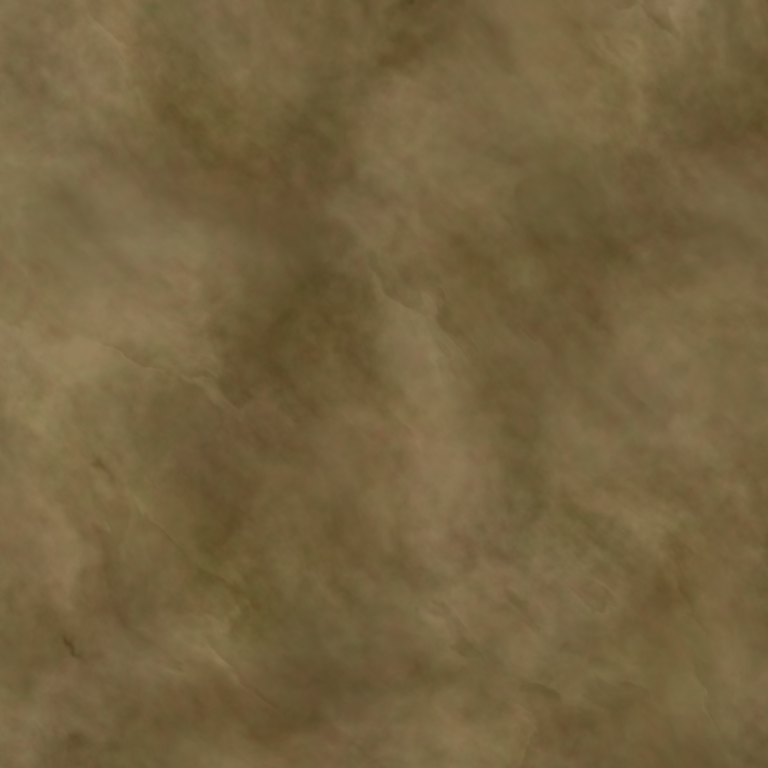
This texture is drawn by a WebGL 2 fragment shader. Its source:

```glsl
#version 300 es
precision highp float;
// Weathered, earthy stone: soft mottled clouds in olive and brown, built from
// domain-warped gradient noise, with one-sided diagonal folds, faint slanted
// streaks, a few dark pits and a fine grain on top.

uniform vec2 u_resolution;
out vec4 fragColor;

vec2 hash2(vec2 p) {
    vec3 q = fract(p.xyx * vec3(0.1031, 0.1030, 0.0973));
    q += dot(q, q.yzx + 33.33);
    return fract((q.xx + q.yz) * q.zy);
}

float cornerSlope(vec2 cell, vec2 offset, vec2 f) {
    return dot(hash2(cell + offset) * 2.0 - 1.0, f - offset);
}

// Gradient noise, centred on zero
float noise(vec2 p) {
    vec2 cell = floor(p), f = fract(p);
    vec2 w = f * f * f * (f * (f * 6.0 - 15.0) + 10.0);
    float low = mix(cornerSlope(cell, vec2(0, 0), f), cornerSlope(cell, vec2(1, 0), f), w.x);
    float high = mix(cornerSlope(cell, vec2(0, 1), f), cornerSlope(cell, vec2(1, 1), f), w.x);
    return mix(low, high, w.y);
}

float fbm(vec2 p, int octaves) {
    float sum = 0.0, amplitude = 1.0;
    for (int i = 0; i < octaves; i++) {
        sum += amplitude * noise(p);
        p = mat2(1.6, 1.2, -1.2, 1.6) * p + 17.3;
        amplitude *= 0.53;
    }
    return sum;
}

// Bright on one side of a wandering line, falling off slowly on the other
float fold(vec2 p) {
    float height = fbm(p, 6);
    float crest = smoothstep(-0.03, 0.04, height) * exp(-9.0 * max(height, 0.0));
    float shade = smoothstep(0.04, -0.03, height) * exp(9.0 * min(height, 0.0));
    return crest - 0.7 * shade;
}

// Sparse, ragged dark specks, one candidate per cell
float pits(vec2 p) {
    p += 0.09 * vec2(fbm(p * 6.0, 3), fbm(p * 6.0 + 40.0, 3));
    float depth = 0.0;
    for (int y = -1; y <= 1; y++) {
        for (int x = -1; x <= 1; x++) {
            vec2 cell = floor(p) + vec2(x, y);
            vec2 d = p - cell - 0.2 - 0.6 * hash2(cell + 9.0);
            vec2 kind = hash2(cell + 71.0);
            d.x += d.y * (kind.y - 0.2);
            float core = exp(-dot(d * d, vec2(900.0, 220.0)));
            float halo = 0.35 * exp(-dot(d * d, vec2(90.0, 50.0)));
            depth += (core + halo) * smoothstep(0.6, 1.0, kind.x);
        }
    }
    return depth;
}

void main() {
    vec2 uv = gl_FragCoord.xy / u_resolution.y;

    // Coordinates along and across the diagonal that runs down to the right
    vec2 slant = vec2(uv.x - uv.y, uv.x + uv.y) * 0.7071;

    // Broad clouds, bent by a slower noise
    vec2 warp = vec2(fbm(uv * 2.5 + 5.0, 6), fbm(uv * 2.5 + 31.0, 6));
    float tone = 0.42 + 0.72 * fbm(uv * 4.2 + warp * 0.5 + 12.0, 7);
    tone += 0.45 * fbm(slant * vec2(4.0, 7.5) + warp * 0.4 + 54.0, 6);

    // Pale margin on the left, widening upwards
    float margin = uv.x + 0.18 * warp.x - 0.08 * uv.y;
    tone += (0.2 + 0.22 * uv.y) * smoothstep(0.2, 0.0, margin);

    // Folds appear only in patches
    float patches = smoothstep(0.0, 0.3, fbm(uv * 3.0 + 83.0, 3));
    tone += 0.2 * patches * fold(slant * vec2(2.2, 5.0) + warp * 0.25 + 23.0);

    // Slanted streaks and grain, stronger in some places than in others
    float roughness = 1.0 + 1.2 * fbm(uv * 5.0 + 61.0, 3);
    tone += 0.15 * roughness * fbm(slant * vec2(16.0, 38.0) + warp * 2.0, 4);
    tone += 0.16 * roughness * fbm(uv * 45.0, 3);
    tone -= 0.6 * pits(uv * 4.5 + 3.0);

    vec3 colour = mix(vec3(0.372, 0.302, 0.17), vec3(0.55, 0.478, 0.336), clamp(tone, -0.7, 1.15));

    // Drift between reddish brown and olive, and between grey and yellow
    colour += vec3(0.016, -0.008, 0.004) * fbm(uv * 6.0 + warp + 101.0, 6);
    colour += vec3(-0.002, 0.002, 0.03) * fbm(uv * 5.0 + 140.0, 6);
    colour += vec3(0.018, -0.012, 0.004) * fbm(uv * 36.0 + 7.0, 2);

    fragColor = vec4(colour, 1.0);
}
```
